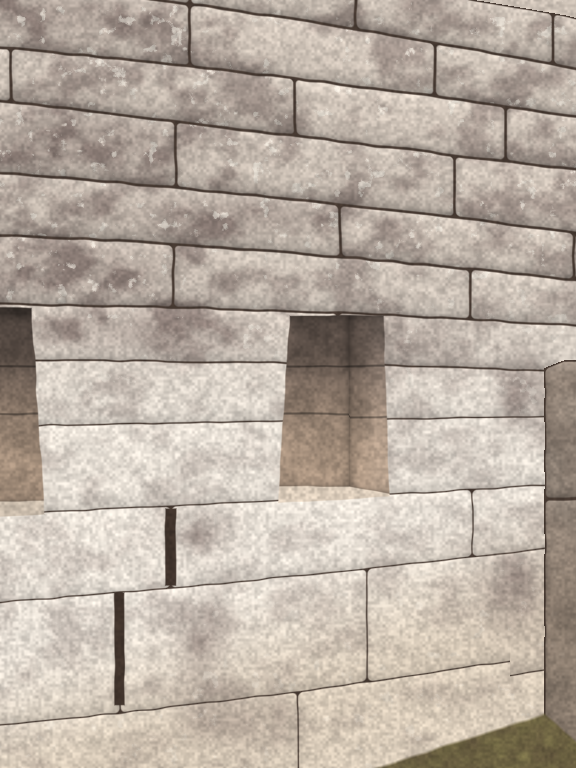
Reproduce this texture procedurally as a Shadertoy shader.

```glsl
float hash(vec2 p) { return fract(sin(dot(p, vec2(127.1, 311.7))) * 43758.5); }

float noise(vec2 p) {
    vec2 i = floor(p), f = fract(p);
    f = f * f * (3. - 2. * f);
    return mix(mix(hash(i), hash(i + vec2(1, 0)), f.x),
               mix(hash(i + vec2(0, 1)), hash(i + vec2(1, 1)), f.x), f.y);
}

float fbm(vec2 p) {
    float sum = 0., amp = .5;
    for (int i = 0; i < 5; i++) {
        sum += amp * noise(p);
        p = p * 2.03 + 17.3;
        amp *= .5;
    }
    return sum;
}

// Parabola through heights at left, middle and right
float seamHeight(vec3 h, float t) {
    return h.x * (1. - t) * (1. - 2. * t) + h.y * 4. * t * (1. - t) + h.z * t * (2. * t - 1.);
}

float blob(vec2 p, vec2 centre, vec2 radius) {
    vec2 q = (p - centre) / radius;
    return exp(-dot(q, q));
}

float boxMask(vec2 p, vec2 lo, vec2 hi, float aa) {
    vec2 d = min(p - lo, hi - p);
    return smoothstep(-aa, aa, min(d.x, d.y));
}

// Pillowed stone; gaps are distances to its left, right, top and bottom
vec3 shadeStone(vec3 col, vec4 gaps, float seamWidth, float relief, float aa) {
    float radius = .007;
    vec2 inner = min(gaps.xz, gaps.yw);
    float edge = radius - length(max(radius - inner, 0.));
    col *= 1. - relief * (.32 * exp(-gaps.w / .009) + .16 * exp(-inner.x / .005));
    col += .08 * relief * exp(-gaps.z / .01);
    return mix(vec3(.27, .22, .19), col, smoothstep(seamWidth - aa, seamWidth + aa, edge));
}

// Recess: shaded back wall, side wall past the corner, pale ledge
vec3 nicheColor(vec2 p, float corner, float ledge, float aa) {
    float beyond = p.x - corner, side = smoothstep(-aa, aa, beyond);
    vec3 col = mix(vec3(.37, .32, .29), vec3(.68, .59, .51), smoothstep(.43, .61, p.y));
    col *= .8 + .4 * fbm(p * 30.);
    col += .06 * smoothstep(0., .05, beyond);
    float rowSeam = min(abs(p.y - .477), abs(p.y - .539 - side * .004));
    col *= 1. - .35 * (1. - smoothstep(0., aa * 2., rowSeam));
    col *= 1. - .25 * exp(-abs(beyond) / .004);
    col *= 1. - .4 * exp(-max(p.y - .409, 0.) / .01);
    float depth = p.y - ledge - .2 * max(beyond, 0.);
    col *= 1. - .25 * exp(-abs(depth) / .003);
    return mix(col, vec3(.86, .8, .73), smoothstep(-aa, aa, depth));
}

void mainImage(out vec4 fragColor, in vec2 fragCoord) {
    vec2 p = vec2(fragCoord.x, iResolution.y - fragCoord.y) / iResolution.y;
    float aa = 1. / iResolution.y;
    vec2 q = p + .0022 * (vec2(noise(p * 45.), noise(p * 45. + 50.)) - .5);
    float t = q.x / .75;

    // Course boundaries, measured down from the top
    vec3 seams[13] = vec3[13](
        vec3(-.091, -.039, .023), vec3(-.026, .024, .089), vec3(.062, .101, .152),
        vec3(.131, .176, .221), vec3(.225, .259, .303), vec3(.306, .329, .365),
        vec3(.396, .405, .424), vec3(.469, .473, .484), vec3(.555, .548, .542),
        vec3(.669, .651, .629), vec3(.784, .751, .71), vec3(.944, .902, .846), vec3(1.1));
    // Upright joints of each course
    vec3 joints[12] = vec3[12](
        vec3(.247, .463, .72), vec3(.247, .566, 2), vec3(.014, .384, .658),
        vec3(.229, .592, 2), vec3(.443, .747, 2), vec3(.226, .612, 2),
        vec3(.44, 2, 2), vec3(.44, 2, 2), vec3(.44, 2, 2),
        vec3(.222, .615, 2), vec3(.156, .478, 2), vec3(.388, 2, 2));
    // Weather stains: centre and radius
    vec4 stains[11] = vec4[11](
        vec4(.06, .02, .14, .03), vec4(.1, .18, .15, .04), vec4(.3, .28, .15, .025),
        vec4(.1, .35, .14, .035), vec4(.2, .43, .16, .035), vec4(.26, .84, .03, .06),
        vec4(.27, .69, .035, .03), vec4(.5, .46, .03, .06), vec4(.68, .5, .03, .05),
        vec4(.67, .77, .05, .06), vec4(.3, .94, .06, .03));

    // Weathered surface
    float lower = smoothstep(.3, .6, p.y);
    vec3 base = mix(vec3(.8, .755, .71), vec3(.91, .88, .84), lower);
    base = mix(base, vec3(.83, .77, .69), .8 * smoothstep(.74, .95, p.y + .3 * (p.x - .3)));
    float patches = fbm(p * vec2(24, 30) + 4.);
    float stain = (.55 - .3 * lower) * smoothstep(.4, .75, patches);
    for (int i = 0; i < 11; i++)
        stain += (.25 + .4 * patches) * blob(p, stains[i].xy, stains[i].zw);
    base = mix(base, vec3(.47, .41, .39), min(stain, .8));
    float lichen = smoothstep(.64, .76, fbm(p * 75.)) * (1. - .6 * lower);
    base = mix(base, vec3(.9, .88, .84), .6 * lichen);

    // Courses of fitted stones
    vec3 col = base;
    float notch = .02 * step(.664, q.x);
    for (int i = 0; i < 12; i++) {
        float top = seamHeight(seams[i], t), bottom = seamHeight(seams[i + 1], t);
        if (i == 11) top += notch;
        if (i == 10) bottom += notch;
        if (q.y < top || q.y >= bottom) continue;
        float left = -1., right = 2.;
        for (int k = 0; k < 3; k++) {
            float joint = joints[i][k];
            if (q.x < joint) right = min(right, joint);
            else left = max(left, joint);
        }
        vec3 stone = base * (.98 + .04 * hash(vec2(left * 10., i)));
        vec4 gaps = vec4(q.x - left, right - q.x, q.y - top, bottom - q.y);
        col = shadeStone(stone, gaps, mix(.0017, .0008, lower), 1. - .5 * lower, aa);
    }

    // Open slits
    float slit = max(boxMask(q, vec2(.215, .662), vec2(.229, .762), aa),
                     boxMask(q, vec2(.149, .772), vec2(.162, .918), aa));
    col = mix(col, vec3(.25, .2, .17), slit);

    // Tapered niches
    float sill = seamHeight(seams[9], t) + .003;
    float taper = .065 * (p.y - .405);
    float inset = min(q.x - .378 + taper, .499 + .5 * taper - q.x);
    float open = smoothstep(-aa, aa, min(inset, min(q.y - .411, sill - q.y)));
    col = mix(col, nicheColor(q, .455, .633, aa), open);
    inset = .041 + taper - q.x;
    open = smoothstep(-aa, aa, min(inset, min(q.y - .401, sill - q.y)));
    col = mix(col, nicheColor(q, 2., .652, aa) * .92, open);

    // Darker return wall
    float wallTop = .469 + .4 * max(.735 - q.x, 0.), split = .649;
    if (q.x > .709 && q.y > wallTop) {
        vec3 wall = mix(base, vec3(.46, .4, .35), .75) * (.8 + .4 * fbm(p * 30.));
        vec2 rows = q.y < split ? vec2(wallTop, split) : vec2(split, 2);
        vec4 gaps = vec4(q.x - .709, 1, q.y - rows.x, rows.y - q.y);
        col = shadeStone(wall, gaps, .002, 1., aa);
    }

    // Mossy ground
    float ground = .93 + .32 * max(.71 - q.x, 0.) + .9 * max(q.x - .71, 0.);
    vec3 moss = mix(vec3(.35, .3, .22), vec3(.49, .46, .29), fbm(p * 60.));
    col = mix(col, moss, smoothstep(-.003, .003, q.y - ground));

    // Pitted grain
    float grain = .6 * noise(p * 270.) + .4 * noise(p * 130. + 9.) - .5;
    fragColor = vec4(clamp(col * (1. + .31 * grain), 0., 1.), 1);
}
```
